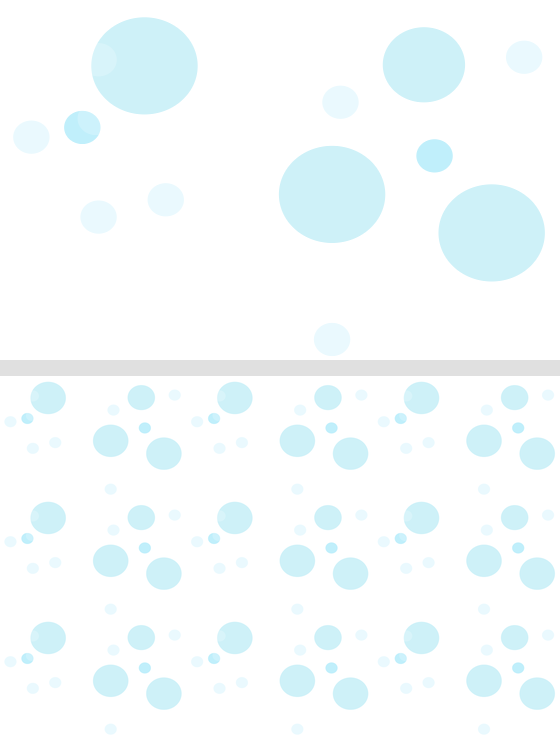
Top: one tile. Bottom: repeated 3 by 3.
Write a Shadertoy shader that draws this background.

```glsl
#define PAPER vec3(1.0)
#define AQUA vec3(0.808, 0.945, 0.973)
#define ACCENT vec3(0.753, 0.937, 0.984)
#define MIST vec3(0.918, 0.978, 0.996)
#define LARGE 0.095
#define MEDIUM 0.0735
#define SMALL 0.0325
#define SQUASH 1.095
#define GLINT 0.21

const float QUARTER_TURN = 1.5707963;

// Coverage of one flattened disc; the offset wraps so the canvas tiles
float disc(vec2 uv, vec2 center, float radius) {
    vec2 d = fract(uv - center + 0.5) - 0.5;
    d.y *= SQUASH * iResolution.y / iResolution.x;
    return clamp(0.5 - (length(d) - radius) * iResolution.x, 0.0, 1.0);
}

// Coverage of a chain of discs that strides across the canvas and sways
float chain(vec2 uv, int count, vec2 start, vec2 stride, vec2 sway, float radius) {
    float cover = 0.0;
    for (int i = 0; i < count; i++) {
        float k = float(i);
        vec2 center = start + stride * k + sway * sin(k * QUARTER_TURN);
        cover = max(cover, disc(uv, center, radius));
    }
    return cover;
}

void mainImage(out vec4 fragColor, in vec2 fragCoord) {
    vec2 uv = fragCoord / iResolution.xy;
    vec3 color = PAPER;

    // Pale small discs
    float mist = chain(uv, 4, vec2(0.296, 0.445), vec2(-0.120, 0.087), vec2(0.0, -0.135), SMALL);
    mist = max(mist, chain(uv, 2, vec2(0.608, 0.716), vec2(-0.015, -0.659), vec2(0.0), SMALL));
    color = mix(color, MIST, mist);

    // Large and medium discs
    float aqua = chain(uv, 3, vec2(0.258, 0.817), vec2(0.310, -0.232), vec2(0.025, -0.125), LARGE);
    aqua = max(aqua, disc(uv, vec2(0.757, 0.820), MEDIUM));
    color = mix(color, AQUA, aqua);

    // Stronger small discs
    float accent = chain(uv, 2, vec2(0.147, 0.646), vec2(0.629, -0.079), vec2(0.0), SMALL);
    color = mix(color, ACCENT, accent);

    // Translucent white discs, seen only where they overlap colour
    float glint = chain(uv, 2, vec2(0.176, 0.834), vec2(-0.005, -0.163), vec2(0.0), SMALL);
    color = mix(color, PAPER, GLINT * glint);

    fragColor = vec4(color, 1.0);
}
```
